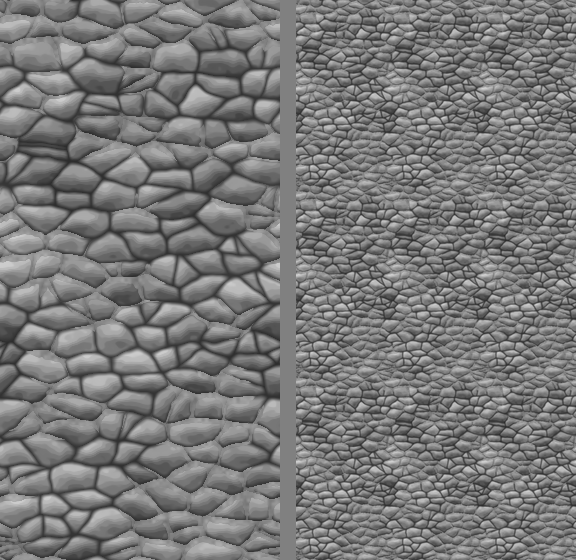
Left, the tile; right, the same tile 3 across and 3 down.
Reproduce this texture procedurally as a WebGL 1 fragment shader.

```glsl
precision highp float;
// Seamless wall of rounded grey field stones with dark joints and patches of rough mortar.

uniform vec2 u_resolution;

const vec2 WALL = vec2(1.0, 2.0);       // wall size, in canvas widths
const vec2 CELLS = vec2(7.0, 24.0);     // stones across and up; rows must be even
const float JITTER = 0.78;              // scatter of stone centres
const float SIZE_SPREAD = 0.26;         // difference between small and large stones
const float SPLIT_CHANCE = 0.24;        // share of cells holding two small stones
const float CORNER_SHARPNESS = 180.0;
const float SHADE_SHARPNESS = 65.0;
const float WARP = 0.020;               // unevenness of the outlines
const float JOINT_WIDTH = 0.014;
const float MORTAR_WIDTH = 0.019;
const float TONE_STEPS = 15.0;          // brush tones between black and white
const float JOINT_TONE = 0.20;
const float STONE_TONE = 0.535;
const float MORTAR_TONE = 0.50;
const float TOP_LIGHT = 0.16;

vec2 hash2(vec2 p) {
  vec3 a = fract(p.xyx * vec3(0.1031, 0.1030, 0.0973));
  a += dot(a, a.yzx + 33.33);
  return fract((a.xx + a.yz) * a.zy);
}

// Value noise that wraps at the wall edges; frequency is whole.
float noise(vec2 p, vec2 frequency, float seed) {
  vec2 period = WALL * frequency;
  vec2 q = p * frequency;
  vec2 i = floor(q);
  vec2 f = q - i;
  f = f * f * (3.0 - 2.0 * f);
  float a = hash2(mod(i, period) + seed).x;
  float b = hash2(mod(i + vec2(1.0, 0.0), period) + seed).x;
  float c = hash2(mod(i + vec2(0.0, 1.0), period) + seed).x;
  float d = hash2(mod(i + 1.0, period) + seed).x;
  return mix(mix(a, b, f.x), mix(c, d, f.x), f.y);
}

// Stone centre (xy) and size weight (z) for a cell.
vec3 stoneAt(vec2 cell) {
  vec2 id = mod(cell, CELLS);
  vec2 stagger = vec2(0.5 * mod(cell.y, 2.0) - 0.25, 0.0);
  vec2 centre = cell + 0.5 + stagger + (hash2(id) - 0.5) * JITTER;
  return vec3(centre, SIZE_SPREAD * hash2(id + 57.0).x);
}

float powerDistance(vec2 q, vec3 stone) {
  vec2 d = q - stone.xy;
  return dot(d, d) - stone.z;
}

// Returns rounded edge distance, outward direction (yz) and a random value.
vec4 stones(vec2 p) {
  vec2 scale = CELLS / WALL;
  vec2 q = p * scale;
  vec2 home = floor(q);
  vec2 cell = home;
  float nearest = 1000.0;
  for (int y = -2; y <= 2; y++) {
    for (int x = -2; x <= 2; x++) {
      vec2 c = home + vec2(float(x), float(y));
      float d = powerDistance(q, stoneAt(c));
      if (d < nearest) { nearest = d; cell = c; }
    }
  }

  vec3 stone = stoneAt(cell);
  vec2 id = mod(cell, CELLS);
  float corner = 0.0;
  float total = 0.0;
  vec2 outward = vec2(0.0);
  for (int y = -2; y <= 2; y++) {
    for (int x = -2; x <= 2; x++) {
      if (x == 0 && y == 0) continue;
      vec3 other = stoneAt(cell + vec2(float(x), float(y)));
      vec2 gap = (other.xy - stone.xy) * scale;
      float edge = max(0.0, (powerDistance(q, other) - nearest) / (2.0 * length(gap)));
      float w = exp(-SHADE_SHARPNESS * edge);
      corner += exp(-CORNER_SHARPNESS * edge);
      outward += w * normalize(gap);
      total += w;
    }
  }

  // Some cells are cut into two stones.
  vec2 cut = hash2(id + 131.0);
  float side = 0.0;
  if (cut.x < SPLIT_CHANCE) {
    float tilt = cut.y - 0.5;
    vec2 across = normalize(cut.x < 0.6 * SPLIT_CHANCE ? vec2(1.0, tilt) : vec2(tilt, 1.0));
    float cutDistance = dot((q - stone.xy) / scale, across);
    side = cutDistance < 0.0 ? -1.0 : 1.0;
    float w = exp(-SHADE_SHARPNESS * abs(cutDistance));
    corner += exp(-CORNER_SHARPNESS * abs(cutDistance));
    outward -= w * side * across;
    total += w;
  }
  float edge = -log(max(corner, 0.000001)) / CORNER_SHARPNESS;
  return vec4(edge, outward / max(total, 0.000001), hash2(id + 211.0 + 17.0 * side).x);
}

void main() {
  vec2 p = gl_FragCoord.xy / u_resolution * WALL;
  vec2 bend = vec2(noise(p, vec2(13.0), 3.0), noise(p, vec2(13.0), 29.0)) - 0.5;
  vec2 ripple = vec2(noise(p, vec2(34.0), 41.0), noise(p, vec2(34.0), 67.0)) - 0.5;
  vec4 s = stones(p + WARP * bend + 0.25 * WARP * ripple);
  float edge = s.x;
  vec2 outward = s.yz;

  // Stone faces: lit from above, painted in flat patches of tone.
  float brush = 0.65 * noise(p + 0.02 * ripple, vec2(19.0, 27.0), 83.0)
              + 0.35 * noise(p, vec2(42.0, 58.0), 97.0) - 0.5;
  float broad = noise(p, vec2(4.0), 109.0) - 0.5;
  float tone = STONE_TONE + 0.15 * (s.w - 0.5) + 0.19 * brush + 0.12 * broad;
  tone += TOP_LIGHT * (outward.y - 0.25 * outward.x);
  float level = tone * TONE_STEPS;
  float flatTone = (floor(level) + smoothstep(0.3, 0.7, fract(level))) / TONE_STEPS;
  tone = mix(tone, flatTone, 0.8);

  // Soft dark joints.
  float open = smoothstep(-0.004, JOINT_WIDTH, edge + 0.003 * brush);
  tone = mix(JOINT_TONE + 0.06 * broad, tone, open);

  // Rough mortar lies mostly on the upper sides of stones.
  float grain = noise(p, vec2(80.0), 149.0) - 0.5;
  float patches = smoothstep(0.50, 0.78, noise(p, vec2(6.0, 8.0), 163.0));
  float reach = MORTAR_WIDTH * patches * (0.5 + 0.7 * outward.y) + 0.008 * grain * patches;
  float cover = smoothstep(-0.0015, 0.0015, reach - edge) * smoothstep(0.0, 0.3, patches);
  float mortar = MORTAR_TONE + 0.12 * grain + 0.12 * brush + 0.10 * outward.y;
  tone = mix(tone, mortar, 0.9 * cover);

  gl_FragColor = vec4(vec3(clamp(tone, 0.0, 1.0)), 1.0);
}
```
